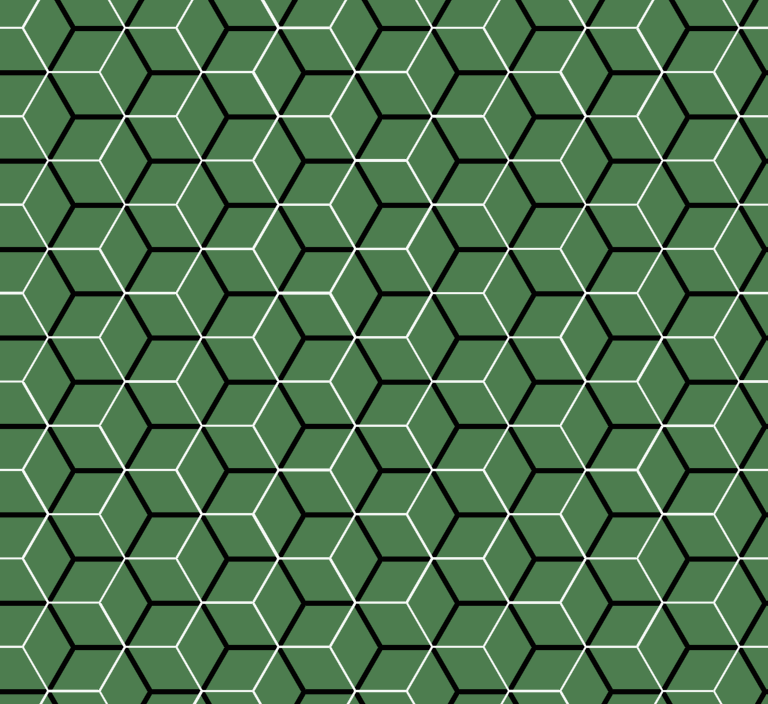
A Shadertoy shader for this pattern:

```glsl
// Tumbling-block lattice: thick black and thin white three-armed stars on green.

// Lengths are fractions of the canvas width; ORIGIN is measured from the top left.
const vec2  PERIOD      = vec2(0.2, 0.11514);   // centred rectangular repeat
const vec2  ORIGIN      = vec2(0.0628, -0.0938);
const float BLACK_WIDTH = 0.0067;
const float BLACK_DROP  = 0.0009;               // black lines sit slightly low
const float WHITE_THIN  = 0.0026;
const float WHITE_BOLD  = 0.0038;
const float BOLD_CENTRE = 0.40;                 // band where white lines thicken
const float BOLD_SPREAD = 0.09;
const float BOLD_EXTRA  = 0.0006;
const float SOFTNESS    = 1.2;                  // edge blur in output samples

const vec3 GREEN = vec3(0.302, 0.490, 0.310);
const vec3 BLACK = vec3(0.006);
const vec3 WHITE = vec3(0.970, 0.980, 0.970);

const float PI = 3.14159265;

float hash(vec3 p) {
    p = fract(p * vec3(0.1031, 0.1030, 0.0973));
    p += dot(p, p.yzx + 33.33);
    return fract((p.x + p.y) * p.z);
}

// Nearest point of the centred rectangular lattice.
vec2 nearestNode(vec2 p) {
    vec2 corner = round(p / PERIOD) * PERIOD;
    vec2 centre = (floor(p / PERIOD) + 0.5) * PERIOD;
    return distance(p, corner) < distance(p, centre) ? corner : centre;
}

// Distance to a butt-ended ray leaving the node at the given angle.
float armDistance(vec2 d, float angle) {
    vec2 dir = vec2(cos(angle), sin(angle));
    return max(abs(d.x * dir.y - d.y * dir.x), -dot(d, dir));
}

float coverage(float dist, float blur) {
    return clamp(0.5 - dist / blur, 0.0, 1.0);
}

void mainImage(out vec4 fragColor, in vec2 fragCoord) {
    vec2 p = (fragCoord - vec2(0.0, iResolution.y)) / iResolution.x - ORIGIN;
    float blur = SOFTNESS / iResolution.x;

    vec2 whiteNode = nearestNode(p);
    vec2 blackPos = p + vec2(0.0, BLACK_DROP);
    vec2 blackNode = nearestNode(blackPos);
    vec2 id = round(2.0 * whiteNode / PERIOD);

    // White lines grow bolder around one vertical band.
    float offset = (whiteNode.x + ORIGIN.x - BOLD_CENTRE) / BOLD_SPREAD;
    float extra = BOLD_EXTRA * exp(-offset * offset);

    // Three arms of each colour, interleaved every sixty degrees.
    float black = 1.0;
    float white = 1.0;
    for (int k = 0; k < 3; k++) {
        float angle = float(k) * 2.0 * PI / 3.0;
        float h = hash(vec3(id + 50.0, float(k) + 1.0));
        float whiteWidth = mix(WHITE_THIN, WHITE_BOLD, h * h * h) + extra;
        white = min(white, armDistance(p - whiteNode, angle) - 0.5 * whiteWidth);
        black = min(black, armDistance(blackPos - blackNode, angle + PI) - 0.5 * BLACK_WIDTH);
    }

    vec3 color = mix(GREEN, BLACK, coverage(black, blur));
    color = mix(color, WHITE, coverage(white, blur));
    fragColor = vec4(color, 1.0);
}
```
